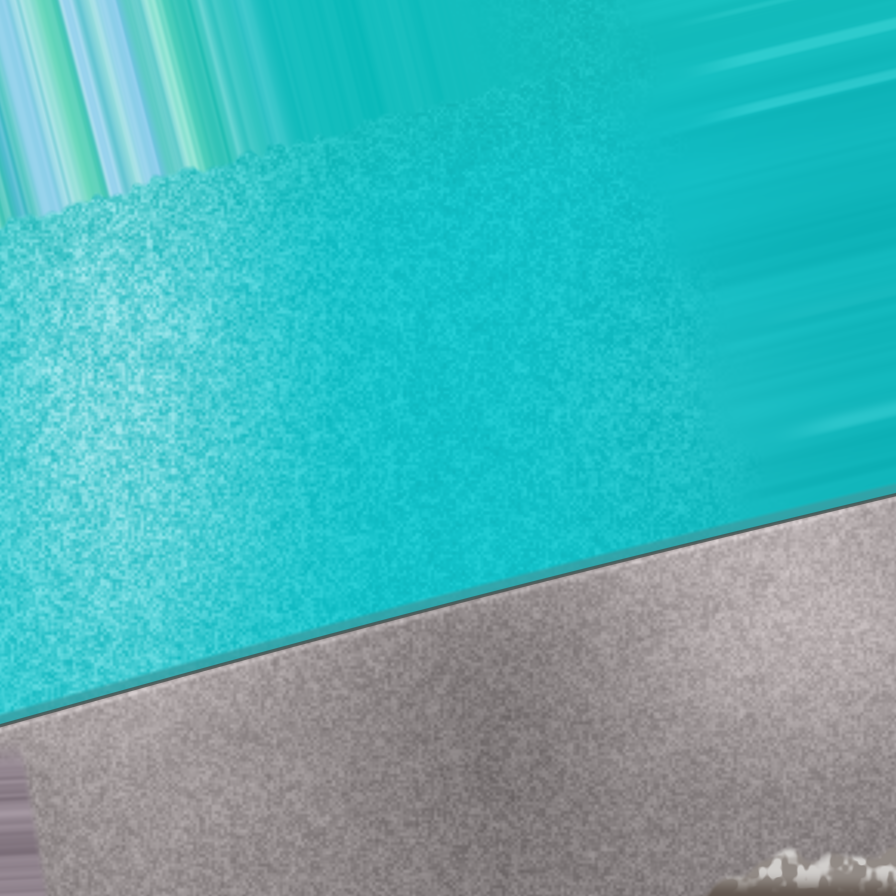
A Shadertoy shader for this texture:

```glsl
// Grainy turquoise panel with brushed streaks above a slanted edge of speckled grey metal

float hash(vec2 p) {
    uvec2 q = uvec2(ivec2(floor(p))) * uvec2(1597334673u, 3812015801u);
    uint n = (q.x ^ q.y) * 1597334673u;
    n = (n ^ (n >> 15)) * 2246822519u;
    return float((n ^ (n >> 13)) >> 8) / 16777216.0;
}

float noise(vec2 p) {
    vec2 i = floor(p), f = fract(p);
    f = f * f * (3.0 - 2.0 * f);
    return mix(mix(hash(i), hash(i + vec2(1, 0)), f.x),
               mix(hash(i + vec2(0, 1)), hash(i + vec2(1, 1)), f.x), f.y);
}

// Centred speckle made of fine, medium and broad grains
float grain(vec2 p) {
    return 0.55 * noise(p * 290.0) + 0.32 * noise(p * 150.0 + 31.0)
         + 0.13 * noise(p * 45.0 + 73.0) - 0.5;
}

// Centred lines of several widths across one axis
float streaks(float t) {
    return 0.4 * noise(vec2(t * 45.0, 3.0)) + 0.35 * noise(vec2(t * 120.0, 9.0))
         + 0.25 * noise(vec2(t * 260.0, 17.0)) - 0.5;
}

float blob(vec2 p, vec2 center, vec2 radius) {
    vec2 q = (p - center) / radius;
    return exp(-dot(q, q));
}

vec3 turquoise(vec2 p, float along, float height) {
    float speck = grain(p);

    // Base tint with a pale sheen on the left and a faint one on the right
    vec3 base = mix(vec3(0.07, 0.76, 0.79), vec3(0.06, 0.71, 0.73), smoothstep(0.55, 1.0, p.x));
    base = mix(base, vec3(0.08, 0.74, 0.74), smoothstep(0.4, 0.58, height));
    float sheen = blob(p, vec2(0.12, 0.58), vec2(0.18, 0.42));
    float faint = blob(p, vec2(0.75, 0.54), vec2(0.15, 0.14));
    float grainy = 1.0 - smoothstep(0.88, 0.98, along + 0.05 * noise(p * 25.0));
    float amount = 0.68 * sheen + 0.10 * faint + speck * grainy * (0.22 + 0.85 * sheen + 0.1 * faint);
    vec3 panel = mix(base, vec3(0.62, 0.87, 0.89), clamp(amount, 0.0, 1.0));
    panel += speck * grainy * vec3(0.04, 0.10, 0.10);

    // Faint lines parallel to the edge on the far right
    float side = smoothstep(0.88, 0.96, along);
    panel += side * streaks(height * 0.7) * vec3(0.05, 0.06, 0.06);
    panel += side * vec3(0.1, 0.06, 0.06) * smoothstep(0.72, 0.95, noise(vec2(height * 55.0, 5.0)))
           * smoothstep(0.95, 1.05, along);

    // Brushed lines running away from the edge at the top
    float line = streaks(along);
    float pale = 1.0 - smoothstep(0.36, 0.57, along);
    vec3 brushed = mix(vec3(0.07, 0.74, 0.74), vec3(0.50, 0.83, 0.84), pale);
    brushed += line * mix(0.12, 0.75, pale) * vec3(1.0, 0.35, 0.38) * (1.0 - smoothstep(0.65, 0.82, along));
    float hue = noise(vec2(along * 75.0, 41.0)) - 0.5;
    brushed += pale * hue * vec3(0.12, -0.05, 0.18);
    brushed = mix(brushed, vec3(0.05, 0.69, 0.71), smoothstep(0.80, 1.05, along));
    float rim = 0.542 + 0.012 * (noise(vec2(along * 90.0, 6.0)) - 0.5);
    float top = smoothstep(-0.004, 0.004, height - rim) * (1.0 - smoothstep(0.72, 0.9, along));
    return mix(panel, brushed, top);
}

vec3 metal(vec2 p, float along, float height) {
    float speck = grain(p + 4.0);
    float light = 0.51 + 0.10 * blob(p, vec2(0.16, 0.16), vec2(0.22, 0.2))
                + 0.19 * blob(p, vec2(0.90, 0.31), vec2(0.22, 0.16))
                + 0.05 * smoothstep(-0.09, 0.0, height);
    light -= 0.04 * blob(p, vec2(0.56, 0.15), vec2(0.1, 0.2));
    vec3 color = light * vec3(1.03, 0.98, 0.985) + speck * 0.20;

    // Smeared lilac lines in the lower left corner
    float corner = 1.0 - smoothstep(-0.006, 0.006, p.x - 0.052 + 0.17 * p.y);
    corner *= 1.0 - smoothstep(0.14, 0.18, p.y);
    vec3 smear = vec3(0.57, 0.52, 0.56) + streaks(p.y - 0.05 * p.x + 2.0) * 0.28;
    color = mix(color, smear, corner);

    // Crumbly pale fringe over a brown lower right corner
    float fringe = 0.045 * smoothstep(0.75, 0.88, p.x) + 0.022 * (noise(p * 42.0) - 0.5);
    float inside = smoothstep(-0.006, 0.006, fringe - p.y) * smoothstep(0.74, 0.80, p.x);
    float crumbs = smoothstep(0.42, 0.68, 0.6 * noise(p * 75.0) + 0.4 * noise(p * 160.0));
    vec3 brown = mix(vec3(0.57, 0.54, 0.52), vec3(0.38, 0.34, 0.31), smoothstep(0.025, 0.0, p.y));
    return mix(color, mix(brown, vec3(0.82, 0.81, 0.80), crumbs * smoothstep(0.0, 0.03, p.y)), inside);
}

void mainImage(out vec4 fragColor, in vec2 fragCoord) {
    vec2 p = fragCoord / iResolution.xy;
    float height = (p.y - 0.19 - 0.258 * p.x) * 0.968;
    height -= 0.006 * sin(3.14159 * p.x);
    float along = 0.968 * p.x + 0.25 * p.y;
    float aa = 1.0 / iResolution.y;

    vec3 upper = turquoise(p, along, height);
    vec3 lower = metal(p, along, height);

    // Bevelled lip, dark seam and thin highlight
    float lip = 1.0 - smoothstep(0.009, 0.015, height);
    upper = mix(upper, vec3(0.22, 0.62, 0.64), 0.8 * lip);
    lower += 0.10 * exp(-pow((height + 0.005) / 0.003, 2.0));
    vec3 color = mix(lower, upper, smoothstep(-aa, aa, height));
    float seam = 1.0 - smoothstep(0.001, 0.001 + 1.5 * aa, abs(height));
    color = mix(color, vec3(0.27, 0.31, 0.30), 0.8 * seam);

    fragColor = vec4(clamp(color, 0.0, 1.0), 1.0);
}
```
